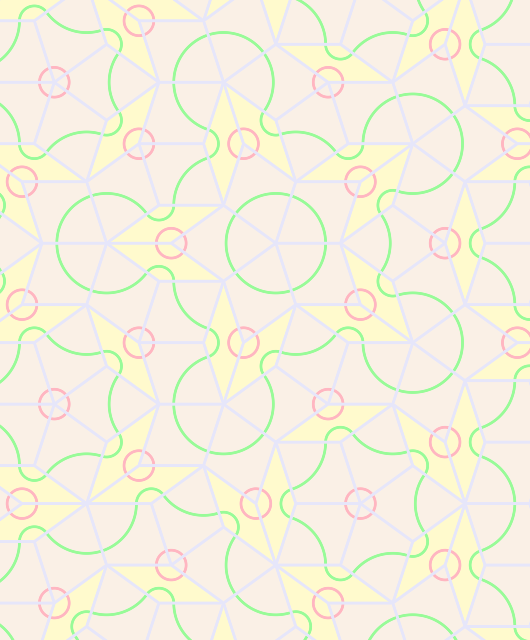
Give the GLSL for this pattern, as a WebGL 2 fragment shader.

```glsl
#version 300 es
precision highp float;
// Penrose rhomb tiling with five-fold symmetry, decorated with circular arcs.
// Each rhomb is the dual of a crossing of two lines in a five-direction grid;
// the rhomb under the point is found by testing the nearby crossings.

uniform vec2 u_resolution;
out vec4 fragColor;

const vec3 THICK_FILL = vec3(0.980, 0.941, 0.902);
const vec3 THIN_FILL  = vec3(1.000, 0.980, 0.804);
const vec3 EDGE_COLOR = vec3(0.902, 0.902, 0.980);
const vec3 GREEN_ARC  = vec3(0.596, 0.984, 0.596);
const vec3 PINK_ARC   = vec3(1.000, 0.714, 0.757);

const vec2  CENTER      = vec2(0.431, 0.620); // symmetry centre, canvas heights
const float EDGE_LENGTH = 0.101;              // rhomb side, canvas heights
const float GRID_OFFSET = 0.4;                // shift of every grid family
const float SMALL_RADIUS = 0.23;              // the rest is in rhomb sides
const float LARGE_RADIUS = 0.77;
const float EDGE_WIDTH  = 0.046;
const float ARC_WIDTH   = 0.044;

struct Rhomb {
    vec2 low, high;  // opposite corners, lowest and highest in index
    float index;     // index of the low corner: 1 or 2
    float edge;      // distance to the nearest side
    bool thick;
};

vec2 direction(int j) {
    float angle = radians(72.0) * float(j);
    return vec2(cos(angle), sin(angle));
}

float cross2(vec2 a, vec2 b) { return a.x * b.y - a.y * b.x; }

// Coverage of a stroke whose centre line lies at distance d.
float stroke(float d, float width, float pixel) {
    return 1.0 - smoothstep(-0.5, 0.5, (abs(d) - 0.5 * width) / pixel);
}

// Low corner of the rhomb dual to line n of family j crossing line m of k.
vec2 lowCorner(int j, int k, float n, float m, out float index) {
    vec2 ej = direction(j), ek = direction(k);
    float u = n + GRID_OFFSET, v = m + GRID_OFFSET;
    vec2 crossing = vec2(u * ek.y - v * ej.y, v * ej.x - u * ek.x) / cross2(ej, ek);
    vec2 corner = vec2(0.0);
    index = 2.0;
    for (int i = 0; i < 5; i++) {
        vec2 e = direction(i);
        float strip = i == j ? n : i == k ? m : ceil(dot(crossing, e) - GRID_OFFSET);
        corner += strip * e;
        index += strip;
    }
    return corner;
}

// Search the crossings around p, since tiling space is 2.5 times grid space.
Rhomb findRhomb(vec2 p) {
    Rhomb best = Rhomb(p, p, 1.0, -1e3, true);
    vec2 gridPoint = p / 2.5;
    for (int j = 0; j < 4; j++)
    for (int k = j + 1; k < 5; k++) {
        vec2 ej = direction(j), ek = direction(k);
        float area = cross2(ej, ek);
        vec2 nearest = round(vec2(dot(gridPoint, ej), dot(gridPoint, ek)) - GRID_OFFSET);
        for (int s = 0; s < 9; s++) {
            vec2 line = nearest + vec2(s % 3 - 1, s / 3 - 1);
            float index;
            vec2 low = lowCorner(j, k, line.x, line.y, index);
            vec2 d = p - low;
            vec2 local = vec2(cross2(d, ek), cross2(ej, d)) / area;
            vec2 inset = min(local, 1.0 - local);
            float edge = min(inset.x, inset.y) * abs(area);
            if (edge > best.edge)
                best = Rhomb(low, low + ej + ek, index, edge, k - j == 1 || k - j == 4);
            if (best.edge > 1e-4) return best;
        }
    }
    return best;
}

void main() {
    float pixel = 1.0 / (u_resolution.y * EDGE_LENGTH);
    vec2 p = (gl_FragCoord.xy / u_resolution.y - CENTER) / EDGE_LENGTH;
    Rhomb r = findRhomb(p);

    // The outermost corner (index 1 or 4) carries pink, its opposite green.
    bool pinkLow = r.index < 1.5;
    vec2 pinkCorner = pinkLow ? r.low : r.high;
    vec2 greenCorner = pinkLow ? r.high : r.low;
    float greenRadius = r.thick ? LARGE_RADIUS : SMALL_RADIUS;

    // Fill, arcs, then sides on top.
    vec3 color = r.thick ? THICK_FILL : THIN_FILL;
    color = mix(color, GREEN_ARC, stroke(distance(p, greenCorner) - greenRadius, ARC_WIDTH, pixel));
    color = mix(color, PINK_ARC, stroke(distance(p, pinkCorner) - SMALL_RADIUS, ARC_WIDTH, pixel));
    color = mix(color, EDGE_COLOR, stroke(r.edge, EDGE_WIDTH, pixel));
    fragColor = vec4(color, 1.0);
}
```
